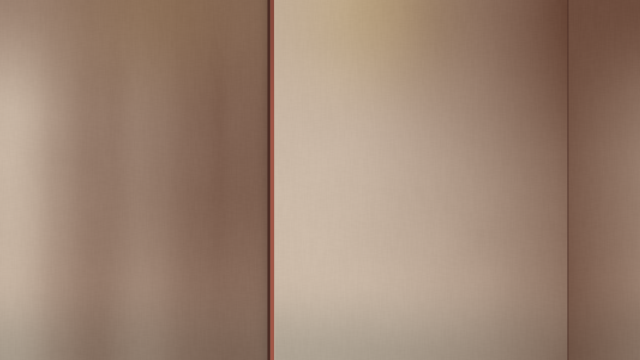
Write a WebGL 1 fragment shader that draws this background.

```glsl
precision highp float;
// Draws softly lit beige wall panels split by a red edge strip and a thin seam.

uniform vec2 u_resolution;

const float STRIP_X = 0.4225;
const float PANEL_X = 0.4285;
const float SEAM_X = 0.8874;

const vec3 UMBER = vec3(0.42, 0.29, 0.23);
const vec3 CREAM = vec3(0.80, 0.73, 0.66);
const vec3 SHADOW = vec3(0.29, 0.17, 0.14);
const vec3 RED = vec3(0.64, 0.34, 0.28);
const vec3 PALE_EDGE = vec3(0.83, 0.73, 0.66);

float hash(vec2 p) {
    return fract(sin(dot(p, vec2(127.1, 311.7))) * 43758.5453);
}

float valueNoise(vec2 p) {
    vec2 cell = floor(p);
    vec2 f = fract(p);
    f = f * f * (3.0 - 2.0 * f);
    float low = mix(hash(cell), hash(cell + vec2(1.0, 0.0)), f.x);
    float high = mix(hash(cell + vec2(0.0, 1.0)), hash(cell + 1.0), f.x);
    return mix(low, high, f.y);
}

float bell(float x, float centre, float width) {
    float d = (x - centre) / width;
    return exp(-d * d);
}

float edge(float x, float at, float soft) {
    return smoothstep(at - soft, at + soft, x);
}

float band(float x, float from, float to, float soft) {
    return edge(x, from, soft) - edge(x, to, soft);
}

// Each tone runs from 0 (umber) to 1 (cream).
float leftTone(vec2 p) {
    float folds = 0.20 + 0.76 * bell(p.x, 0.0, 0.12) + 0.24 * bell(p.x, 0.225, 0.06);
    folds += 0.05 * (valueNoise(vec2(p.x * 38.0, p.y * 1.5)) - 0.5);
    folds += 0.14 * (1.0 - smoothstep(0.0, 0.5, p.y)) * smoothstep(0.08, 0.25, p.x);
    float top = smoothstep(0.66, 1.03, p.y);
    return mix(folds, 0.43 - 0.4 * p.x, 0.85 * top);
}

float middleTone(vec2 p) {
    float u = (p.x - PANEL_X) / (SEAM_X - PANEL_X);
    float top = smoothstep(0.42, 1.0, p.y);
    float tone = 1.0 - 0.74 * u * u;
    tone -= top * (0.11 + 0.20 * smoothstep(0.2, 0.6, u));
    return tone + 0.12 * u * bell(p.y, 0.12, 0.22);
}

float rightTone(vec2 p) {
    float v = (p.x - SEAM_X) / (1.0 - SEAM_X);
    float light = 1.0 - smoothstep(0.45, 1.0, p.y);
    return 0.03 + 0.10 * light + 0.32 * v * light + 0.07 * v * bell(p.y, 0.72, 0.15);
}

// Fine woven grain with broad, faint mottling.
float grain(vec2 p) {
    float weave = valueNoise(p * vec2(90.0, 260.0)) + valueNoise(p * vec2(300.0, 40.0));
    return 0.010 * (weave - 1.0) + 0.012 * (valueNoise(p * 9.0) - 0.5);
}

void main() {
    vec2 p = gl_FragCoord.xy / u_resolution;
    float soft = 0.75 / u_resolution.x;
    float aspect = u_resolution.x / u_resolution.y;

    // Panels
    float tone = mix(leftTone(p), middleTone(p), edge(p.x, PANEL_X, soft));
    tone = mix(tone, rightTone(p), edge(p.x, SEAM_X, soft));
    vec3 color = mix(UMBER, CREAM, tone);

    // Golden glow along the top and cool falloff at the floor
    float gold = bell(p.x, 0.58, 0.12) + 0.5 * bell(p.x, 0.25, 0.15);
    color += vec3(0.005, -0.005, -0.065) * gold * smoothstep(0.6, 1.0, p.y);
    float floorShade = 1.0 - smoothstep(0.0, 0.24, p.y);
    float lightPart = mix(0.55, 1.0, clamp(tone, 0.0, 1.0));
    color *= 1.0 - vec3(0.15, 0.13, 0.13) * floorShade * lightPart;
    color += grain(vec2(p.x * aspect, p.y));

    // Strip with its shadow and bright rim
    color *= 1.0 - 0.10 * bell(p.x, STRIP_X, 0.012) * (1.0 - edge(p.x, PANEL_X, soft));
    color = mix(color, SHADOW, band(p.x, 0.4178, STRIP_X, 1.5 * soft));
    vec3 stripColor = RED * mix(1.0, 0.84, smoothstep(0.6, 1.0, p.y));
    color = mix(color, stripColor, band(p.x, STRIP_X, PANEL_X - 0.0005, soft));
    color = mix(color, PALE_EDGE, 0.5 * band(p.x, PANEL_X, PANEL_X + 0.0015, soft));

    // Seam
    float seam = band(p.x, SEAM_X - 0.0008, SEAM_X + 0.0008, soft);
    color = mix(color, SHADOW, 0.75 * seam);

    gl_FragColor = vec4(clamp(color, 0.0, 1.0), 1.0);
}
```
